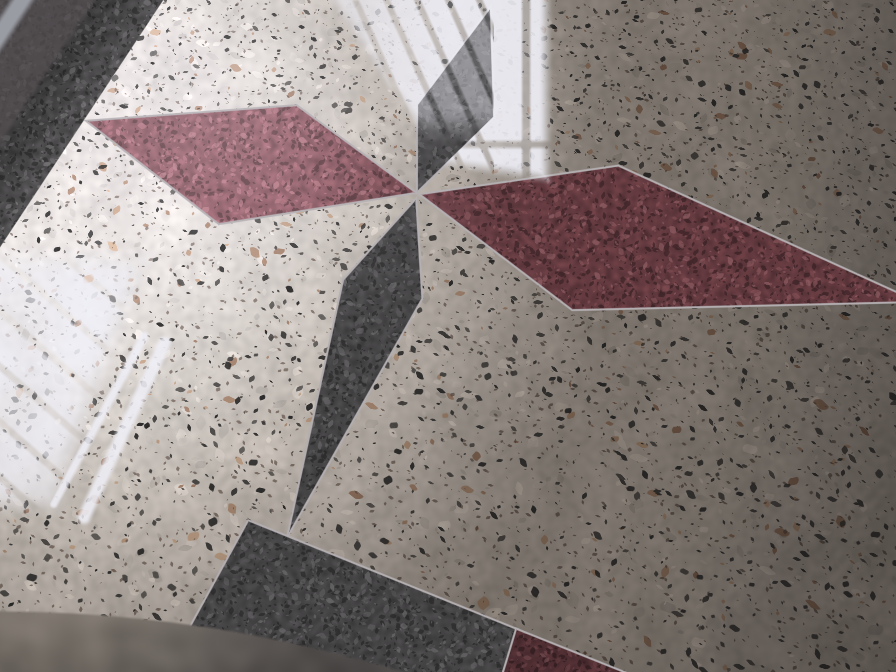
Write a Shadertoy shader that draws this texture.

```glsl
vec2 hash2(vec2 p) {
    vec3 q = fract(p.xyx * vec3(0.1031, 0.1030, 0.0973));
    q += dot(q, q.yzx + 33.33);
    return fract((q.xx + q.yz) * q.zy);
}

float gradientNoise(vec2 p) {
    vec2 i = floor(p), f = fract(p), u = f * f * (3.0 - 2.0 * f);
    vec2 e = vec2(0.0, 1.0);
    float a = dot(hash2(i) - 0.5, f);
    float b = dot(hash2(i + e.yx) - 0.5, f - e.yx);
    float c = dot(hash2(i + e) - 0.5, f - e);
    float d = dot(hash2(i + 1.0) - 0.5, f - 1.0);
    return 2.0 * mix(mix(a, b, u.x), mix(c, d, u.x), u.y);
}

float fill(float d, float soft) { return 1.0 - smoothstep(-soft, soft, d); }

// Signed distance bound to the left side of a directed edge
float edgeSide(vec2 p, vec2 a, vec2 b) {
    vec2 d = normalize(b - a);
    return dot(p - a, vec2(-d.y, d.x));
}

// Convex quad with clockwise corners
float quad(vec2 p, vec2 a, vec2 b, vec2 c, vec2 d) {
    return max(max(edgeSide(p, a, b), edgeSide(p, b, c)),
               max(edgeSide(p, c, d), edgeSide(p, d, a)));
}

float segment(vec2 p, vec2 a, vec2 b) {
    vec2 v = b - a;
    return length(p - a - v * clamp(dot(p - a, v) / dot(v, v), 0.0, 1.0));
}

float bars(float u, float spacing, float width) {
    return fill(abs(fract(u / spacing) - 0.5) * spacing - width, 0.003);
}

// Scattered angular chips: x is coverage, y is a random tint
vec2 chips(vec2 p, float scale, float density, float size, float soft) {
    vec2 q = p * scale, cell = floor(q), result = vec2(0.0);
    for (int j = -1; j <= 1; j++)
    for (int i = -1; i <= 1; i++) {
        vec2 id = cell + vec2(i, j);
        vec2 r = hash2(id + 17.0), s = hash2(id + 71.0);
        vec2 v = q - id - r;
        float angle = 6.283 * s.x;
        v = mat2(cos(angle), sin(angle), -sin(angle), cos(angle)) * v;
        v.y *= 1.2 + r.x;
        float d = max(0.85 * length(v), 0.8 * abs(v.x + 0.6 * v.y) + 0.3 * abs(v.y));
        float radius = size * (0.35 + s.y * s.y);
        float m = fill(d - radius, soft * scale) * step(hash2(id + 131.0).x, density);
        if (m > result.x) result = vec2(m, hash2(id + 211.0).y);
    }
    return result;
}

// Polished aggregate of fine light and dark grains
vec3 aggregate(vec2 p, vec3 base, float px) {
    vec2 light = chips(p, 105.0, 0.5, 0.45, px);
    vec2 dark = chips(p + 5.0, 120.0, 0.65, 0.45, px);
    vec3 c = base * (1.0 + 0.35 * gradientNoise(p * 90.0));
    c = mix(c, base * 0.5, dark.x * 0.6);
    return mix(c, base * 1.25 + 0.12 * light.y, light.x * 0.6);
}

vec3 creamFloor(vec2 p, float px) {
    float reach = length((p - vec2(0.12, 0.8)) * vec2(0.9, 0.75));
    vec3 c = mix(vec3(0.93, 0.91, 0.9), vec3(0.73, 0.7, 0.67), smoothstep(0.12, 0.5, reach));
    c = mix(c, vec3(0.48, 0.45, 0.42), smoothstep(0.38, 0.78, reach));
    c = mix(c, vec3(0.36, 0.335, 0.315), smoothstep(0.8, 1.2, reach));
    vec3 tone = c;
    c *= 1.0 + 0.09 * gradientNoise(p * 14.0) + 0.1 * gradientNoise(p * 75.0);
    vec2 q = p * (0.9 + 0.28 * p.y);
    vec2 pale = chips(q + 3.0, 38.0, 0.55, 0.32, px);
    vec2 warm = chips(q + 9.0, 30.0, 0.25, 0.21, px);
    vec2 black = chips(q, 46.0, 0.62, 0.23, px);
    vec2 specks = chips(q + 6.0, 85.0, 0.4, 0.22, px);
    c = mix(c, c * mix(0.9, 1.12, pale.y), pale.x);
    c = mix(c, tone * mix(vec3(0.7, 0.53, 0.43), vec3(0.97, 0.82, 0.69), warm.y), warm.x * 0.8);
    c = mix(c, tone * vec3(0.5, 0.44, 0.41), specks.x * 0.7);
    return mix(c, mix(vec3(0.1), tone * 0.45, black.y), black.x * 0.9);
}

// Coloured inlay bordered by a thin pale strip
vec3 inlay(vec3 under, vec3 stone, float d, float px) {
    vec3 c = mix(under, vec3(0.7, 0.68, 0.69), fill(d - 0.003, px));
    return mix(c, stone, fill(d, px));
}

float upperWindow(vec2 p) {
    float pane = fill(quad(p, vec2(0.47, 1.04), vec2(0.813, 1.04), vec2(0.813, 0.735), vec2(0.66, 0.76)), 0.012);
    float slats = bars(p.x + 0.45 * (p.y - 1.0), 0.046, 0.005) * step(p.x, 0.735);
    float frame = fill(abs(p.x - 0.783) - 0.006, 0.003) + fill(abs(p.y - 0.785) - 0.005, 0.004);
    float fade = smoothstep(0.45, 0.68, p.x);
    return pane * (1.0 - 0.7 * min(slats + frame, 1.0)) * mix(0.55, 0.9, fade);
}

float sideWindow(vec2 p) {
    float pane = fill(quad(p, vec2(-0.1, 0.62), vec2(0.21, 0.61), vec2(0.08, 0.25), vec2(-0.1, 0.25)), 0.025);
    pane *= 1.0 - 0.6 * bars(dot(p, vec2(0.66, 0.75)), 0.062, 0.005);
    float rails = fill(segment(p, vec2(0.215, 0.5), vec2(0.08, 0.25)) - 0.006, 0.004);
    rails += fill(segment(p, vec2(0.245, 0.49), vec2(0.125, 0.23)) - 0.009, 0.005);
    return 0.85 * max(pane * (0.85 + 0.5 * gradientNoise(p * 12.0)), min(rails, 1.0));
}

void mainImage(out vec4 fragColor, in vec2 fragCoord) {
    vec2 p = fragCoord / iResolution.y;
    float px = 0.8 / iResolution.y;
    vec3 red = aggregate(p, mix(vec3(0.57, 0.36, 0.4), vec3(0.385, 0.225, 0.245), smoothstep(0.4, 0.75, p.x)), px);
    vec3 dark = aggregate(p, vec3(0.27, 0.265, 0.27), px);
    vec3 col = creamFloor(p, px);

    // Four-pointed star and border slabs
    float upper = quad(p, vec2(0.622, 0.717), vec2(0.622, 0.844), vec2(0.729, 0.986), vec2(0.734, 0.826));
    float lower = quad(p, vec2(0.618, 0.701), vec2(0.627, 0.556), vec2(0.431, 0.21), vec2(0.512, 0.583));
    float left = quad(p, vec2(0.132, 0.819), vec2(0.441, 0.842), vec2(0.616, 0.714), vec2(0.326, 0.668));
    float right = quad(p, vec2(0.628, 0.71), vec2(0.92, 0.752), vec2(1.36, 0.552), vec2(0.852, 0.54));
    float slab = quad(p, vec2(0.37, 0.224), vec2(0.769, 0.0625), vec2(0.73, -0.05), vec2(0.22, -0.05));
    float corner = quad(p, vec2(0.769, 0.0625), vec2(0.95, -0.01), vec2(1.0, -0.05), vec2(0.735, -0.05));
    col = inlay(col, dark, upper, px);
    col = inlay(col, dark, lower, px);
    col = inlay(col, red, left, px);
    col = inlay(col, red, right, px);
    col = inlay(col, dark, slab, px);
    col = inlay(col, red * 0.8, corner, px);

    // Window reflections and soft haze
    float onLeaf = fill(upper, px);
    float shine = max(upperWindow(p), sideWindow(p));
    shine *= mix(1.0, 0.5 * smoothstep(0.78, 0.84, p.y), onLeaf);
    col = mix(col, vec3(0.94, 0.94, 0.97), shine);
    vec2 haze = (p - vec2(0.3, 0.85)) / vec2(0.3, 0.25);
    col = mix(col, vec3(0.9, 0.88, 0.91), 0.2 * exp(-dot(haze, haze)));

    // Stepped stone ledge
    float ledge = edgeSide(p, vec2(0.0, 0.632), vec2(0.243, 1.0));
    vec3 stone = dark * mix(1.2, 0.9, smoothstep(0.0, 0.08, ledge));
    stone = mix(stone, vec3(0.34, 0.32, 0.33), smoothstep(0.08, 0.09, ledge) * 0.7);
    stone = mix(stone, vec3(0.6, 0.61, 0.64), fill(abs(ledge - 0.175) - 0.013, 0.006));
    col = mix(col, stone, fill(-ledge, px));

    // Rounded foreground edge
    float rim = p.y - 0.09 + 0.25 * p.x * p.x;
    vec3 front = mix(vec3(0.5, 0.47, 0.44), vec3(0.3, 0.285, 0.28), smoothstep(0.1, 0.55, p.x));
    front *= 1.0 + 0.15 * gradientNoise(p * 25.0) + 2.0 * clamp(rim, -0.1, 0.0);
    col = mix(col, front, fill(rim, 0.003));
    fragColor = vec4(clamp(col, 0.0, 1.0), 1.0);
}
```
